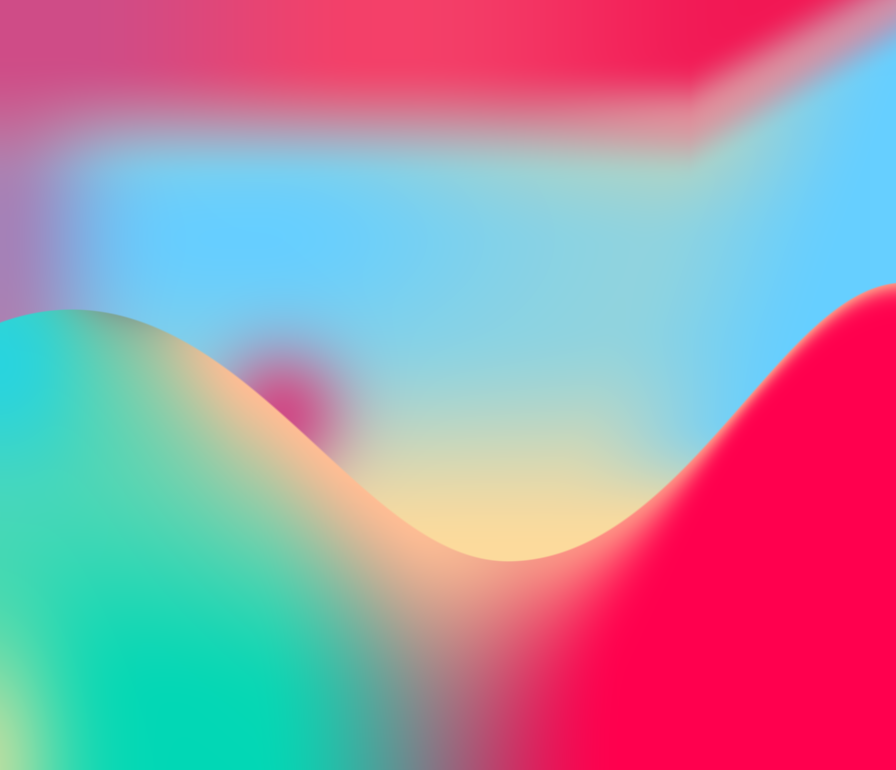
Write a Shadertoy shader that draws this background.

```glsl
const float PI = 3.14159265;

const vec3 SKY = vec3(0.40, 0.81, 1.00);
const vec3 AQUA = vec3(0.58, 0.83, 0.86);
const vec3 SAGE = vec3(0.70, 0.83, 0.76);
const vec3 CREAM = vec3(0.99, 0.855, 0.61);
const vec3 ORCHID = vec3(0.81, 0.30, 0.53);
const vec3 CORAL = vec3(0.955, 0.25, 0.41);
const vec3 CRIMSON = vec3(0.95, 0.09, 0.33);
const vec3 BLUSH = vec3(0.92, 0.65, 0.66);
const vec3 MINT = vec3(0.29, 0.845, 0.71);
const vec3 JADE = vec3(0.0, 0.845, 0.71);
const vec3 CYAN = vec3(0.16, 0.83, 0.87);
const vec3 LIME = vec3(0.73, 0.87, 0.63);
const vec3 DUSK = vec3(0.49, 0.57, 0.54);
const vec3 PEACH = vec3(0.995, 0.74, 0.58);
const vec3 RED = vec3(1.0, 0.0, 0.305);

// Soft elliptical spot, 1 at its centre
float glow(vec2 p, vec2 centre, vec2 radius) {
    vec2 q = (p - centre) / radius;
    return exp(-dot(q, q));
}

// Half a cosine wave from one point to another, skewed along x
float halfWave(float x, vec2 from, vec2 to, float skew) {
    float t = (x - from.x) / (to.x - from.x);
    t -= skew * sin(PI * t);
    return mix(from.y, to.y, 0.5 - 0.5 * cos(PI * t));
}

float waveHeight(float x) {
    vec2 crest = vec2(0.08, 0.598);
    vec2 trough = vec2(0.567, 0.271);
    vec2 rise = vec2(1.01, 0.633);
    return x < trough.x ? halfWave(x, crest, trough, 0.036)
                        : halfWave(x, trough, rise, 0.052);
}

vec3 backdrop(vec2 p) {
    // Vertical wash: cream, aqua, sage
    vec3 col = mix(AQUA, CREAM, 1.0 - smoothstep(0.28, 0.58, p.y));
    col = mix(col, SAGE, smoothstep(0.68, 0.82, p.y));

    // Blue pools on the left and right
    vec2 poolCentre = vec2(0.29, 0.69);
    vec2 poolPoint = vec2(max(p.x, poolCentre.x), p.y);
    col = mix(col, SKY, glow(poolPoint, poolCentre, vec2(0.27, 0.16)));
    float rightPool = smoothstep(0.68, 0.92, p.x - 0.3 * (p.y - 0.6));
    col = mix(col, SKY, rightPool * smoothstep(0.32, 0.46, p.y));

    // Orchid haze at the left edge and above the slope
    col = mix(col, ORCHID, 0.6 * exp(-pow(p.x / 0.1, 2.0)));
    col = mix(col, ORCHID, glow(p, vec2(0.315, 0.46), vec2(0.07, 0.085)));

    // Rose band, its lower edge turning upwards on the right
    vec3 rose = mix(ORCHID, CORAL, smoothstep(0.08, 0.42, p.x));
    rose = mix(rose, CRIMSON, smoothstep(0.45, 0.85, p.x));
    float edge = p.y - 0.845 - 0.66 * max(p.x - 0.77, 0.0);
    col = mix(col, rose, smoothstep(-0.08, 0.08, edge));
    float rim = exp(-pow(edge / 0.04, 2.0)) * smoothstep(0.55, 0.8, p.x);
    return mix(col, BLUSH, 0.5 * rim);
}

vec3 hill(vec2 p, float depth) {
    // Green side with cyan and lime corners
    vec3 col = mix(JADE, MINT, smoothstep(0.08, 0.4, p.y));
    col = mix(col, CYAN, glow(p, vec2(0.0, 0.53), vec2(0.09, 0.14)));
    col = mix(col, LIME, glow(p, vec2(-0.02, 0.0), vec2(0.09, 0.2)));

    // Red side
    col = mix(col, RED, smoothstep(0.28, 0.7, p.x));

    // Peach light under the crest line, thinner to the right
    float reach = mix(0.16, 0.015, smoothstep(0.42, 0.85, p.x));
    float light = exp(-pow(depth / reach, 1.4));
    light *= smoothstep(0.04, 0.28, p.x);
    light *= mix(1.0, 0.75, smoothstep(0.45, 0.6, p.x));
    col = mix(col, PEACH, light);

    // Dusky shade at the left crest
    float shade = exp(-pow((p.x - 0.13) / 0.06, 2.0) - depth / 0.03);
    return mix(col, DUSK, 0.7 * shade);
}

void mainImage(out vec4 fragColor, in vec2 fragCoord) {
    vec2 p = fragCoord / iResolution.xy;
    float depth = waveHeight(p.x) - p.y;
    float blur = fwidth(depth);
    float inside = smoothstep(-blur, blur, depth);
    vec3 col = mix(backdrop(p), hill(p, max(depth, 0.0)), inside);
    fragColor = vec4(col, 1.0);
}
```
